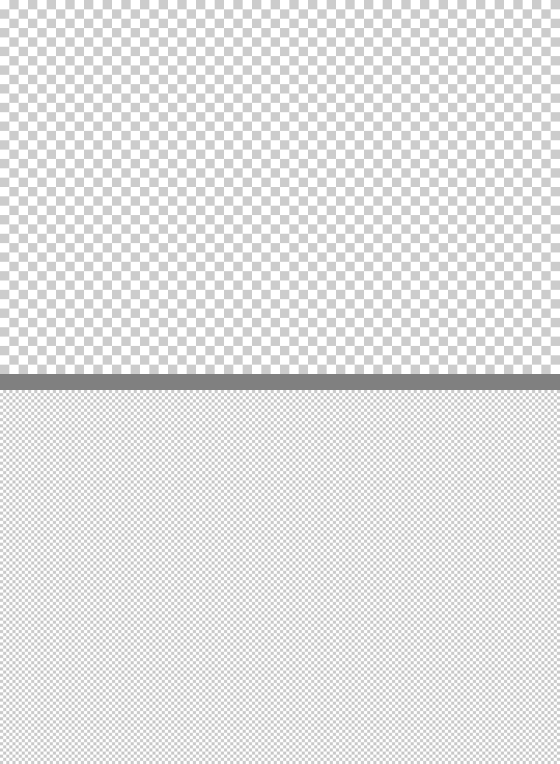
Top: one tile. Bottom: repeated 3 by 3.
Give the GLSL for this pattern, as a WebGL 1 fragment shader.

```glsl
precision highp float;

uniform vec2 u_resolution;

// Square wave of period two: +1 on even cells, -1 on odd ones,
// with box-filtered edges of the given half width in cells.
vec2 squareWave(vec2 cell, vec2 halfWidth) {
    vec2 edgeDistance = abs(mod(cell - 0.5, 2.0) - 1.0) - 0.5;
    return clamp(edgeDistance / halfWidth, -1.0, 1.0);
}

// Coverage of the squares whose column and row have the same parity.
float checkerboard(vec2 uv, vec2 cellCount, vec2 pixelSize) {
    vec2 wave = squareWave(uv * cellCount, 0.5 * pixelSize * cellCount);
    return 0.5 + 0.5 * wave.x * wave.y;
}

void main() {
    // Even counts keep the alternation continuous across the borders.
    const vec2 CELL_COUNT = vec2(60.0, 40.0);
    const vec3 WHITE = vec3(1.0);
    const vec3 LIGHT_GREY = vec3(0.8);

    vec2 pixelSize = 1.0 / u_resolution;
    vec2 uv = gl_FragCoord.xy * pixelSize;

    // The lower left square is grey.
    float grey = checkerboard(uv, CELL_COUNT, pixelSize);
    gl_FragColor = vec4(mix(WHITE, LIGHT_GREY, grey), 1.0);
}
```
